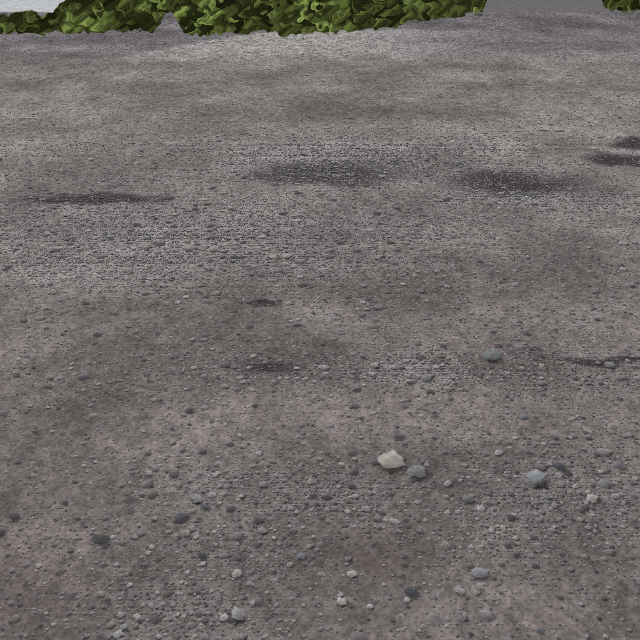
Reproduce this texture procedurally as a Shadertoy shader.

```glsl
// Worn gravel lot in perspective, with potholes, scattered stones and a leafy verge.
#define HORIZON 0.25
#define DEPTH_STRETCH 1.3
#define STONE_FREQ 25.0
#define STONE_LAYERS 6
#define LEAF_FREQ 85.0
#define GRAIN 0.24
#define DIRT vec3(0.445, 0.417, 0.412)
#define ASPHALT vec3(0.43, 0.413, 0.425)
#define PALE_DUST vec3(0.62, 0.605, 0.595)
#define PIT vec3(0.22, 0.205, 0.21)

float hash(vec2 p) {
  vec3 q = fract(p.xyx * vec3(.1031, .103, .0973));
  q += dot(q, q.yzx + 33.33);
  return fract((q.x + q.y) * q.z);
}

float noise(vec2 p) {
  vec2 i = floor(p), f = fract(p);
  f = f * f * (3. - 2. * f);
  return mix(mix(hash(i), hash(i + vec2(1, 0)), f.x),
             mix(hash(i + vec2(0, 1)), hash(i + 1.), f.x), f.y);
}

float fbm(vec2 p) {
  float sum = 0., amp = .5;
  for (int i = 0; i < 5; i++) {
    sum += amp * noise(p);
    p = mat2(1.6, 1.2, -1.2, 1.6) * p + 7.3;
    amp *= .5;
  }
  return sum;
}

// Soft spot: centre in xy, radii in zw
float spot(vec2 p, vec4 s) {
  vec2 d = (p - s.xy) / s.zw;
  return exp(-dot(d, d));
}

// Falls from 1 to 0 across an edge
float below(float v, float edge, float soft) {
  return 1. - smoothstep(edge - soft, edge + soft, v);
}

// One angular lit stone with a shadow beneath; q is in stone radii
void drawStone(inout vec3 col, vec2 q, vec3 tint, float soft, float amount) {
  float turn = tint.x * 70.;
  vec2 r = abs(mat2(cos(turn), sin(turn), -sin(turn), cos(turn)) * q);
  float d = mix(length(q), max(r.x + .35 * r.y, r.y * 1.2), .6);
  d += .5 * (noise(q * 2.2 + tint.xy * 90.) - .5);
  col *= 1. - .42 * amount * below(length(q + vec2(-.2, .5)), .95, .45);
  float light = .93 + .22 * clamp(q.y - .3 * q.x, -1., 1.) + .2 * (noise(q * 3. + turn) - .5);
  col = mix(col, tint * light, below(d, .95, soft) * amount);
}

// One jittered stone per cell, rows shifted to break the grid
void scatterStones(inout vec3 col, vec2 g, float freq, float density, float px) {
  vec2 p = g * freq;
  p.x += hash(vec2(floor(p.y), freq)) * 9.;
  vec2 id = floor(p) + floor(freq) * 3.;
  float rnd = hash(id), radius = mix(.12, .36, hash(id + 5.1));
  vec2 jitter = vec2(hash(id + 31.3), hash(id + 47.9)) - .5;
  vec2 q = (fract(p) - .5 - .35 * jitter) / radius;
  q.y = q.y * 1.2 + .6 * jitter.x * q.x;
  vec3 tint = mix(vec3(.31, .3, .315), vec3(.68, .665, .655), hash(id + 17.7));
  tint += vec3(-.015, 0, .02) * (hash(id + 71.) * 2. - .8);
  drawStone(col, q, tint, clamp(px * freq / radius, .15, .8), .9 * below(rnd, density, .05));
}

// Overlapping leaves from the nearest cell point, split along a midrib
vec3 leaves(vec2 p) {
  p = p * vec2(.75, 1) * LEAF_FREQ + 1.6 * noise(p * 90.);
  float best = 9., shade = 0.;
  for (int k = 0; k < 9; k++) {
    vec2 c = floor(p) + vec2(k % 3 - 1, k / 3 - 1);
    vec2 d = c + vec2(hash(c), hash(c + 9.2)) - p;
    float side = d.x + 1.6 * (hash(c + 3.7) - .5) * d.y;
    float dist = abs(side) + abs(d.y) * .8;
    if (dist < best) { best = dist; shade = hash(c + 21.4) * (side > 0. ? 1. : .7); }
  }
  float light = shade * (1. - .6 * smoothstep(.35, .9, best)) * (.5 + 1.1 * noise(p * .22));
  return mix(vec3(.085, .1, .04), vec3(.4, .45, .23), light);
}

void mainImage(out vec4 fragColor, in vec2 fragCoord) {
  vec2 uv = fragCoord / iResolution.xy;
  float x = uv.x, t = 1. - uv.y, s = (t + HORIZON) / (1. + HORIZON);
  vec2 g = vec2((x - .5) / s, DEPTH_STRETCH / s);
  float broad = fbm(g * vec2(4, 5)), fine = fbm(g * 36. + 11.), grit = fbm(g * vec2(85, 100));
  vec2 w = uv + (vec2(broad, fbm(g * 9. + 4.)) - .5) * vec2(.09, .05) * (.3 + s);

  // Dirt, far asphalt and the pale dusty wedge
  vec3 col = mix(DIRT, vec3(.49, .475, .467), smoothstep(.4, .85, uv.y));
  col = mix(col, ASPHALT, smoothstep(.9, .935, w.y));
  col *= 1. + .55 * (broad - .48);
  float crest = .895 + .06 * smoothstep(.02, .5, x) - .015 * smoothstep(.6, .85, x);
  float wedge = smoothstep(.895, .925, w.y) * below(uv.y, crest, .004);
  wedge *= smoothstep(0., .28, x) * below(x, .68, .14);
  col = mix(col, PALE_DUST, wedge * (.5 + .7 * fine));
  col += .04 * spot(w, vec4(.2, .58, .3, .09));

  // Broad brown stains
  vec4 stains[5] = vec4[5](
    vec4(.5, .835, .28, .016), vec4(.5, .545, .24, .03), vec4(.58, .14, .14, .05),
    vec4(.06, .09, .13, .08), vec4(.87, .428, .22, .018));
  for (int i = 0; i < 5; i++) col *= 1. - vec3(.13, .145, .145) * spot(w, stains[i]);

  // Exposed dark pits, rough-edged
  vec4 pits[8] = vec4[8](
    vec4(.8, .713, .12, .024), vec4(.14, .687, .15, .009), vec4(.97, .75, .07, .011),
    vec4(.99, .776, .045, .01), vec4(.5, .727, .13, .02), vec4(.415, .526, .035, .01),
    vec4(.41, .428, .055, .014), vec4(.96, .436, .1, .007));
  float pit = 0.;
  for (int i = 0; i < 8; i++) pit = max(pit, spot(mix(uv, w, .6), pits[i]));
  col = mix(col, PIT, .85 * smoothstep(.3, 1., pit * (.4 + fine + .6 * grit)));

  // Gravel drifts raise the stone density
  vec4 drifts[8] = vec4[8](
    vec4(.27, .04, .12, .08), vec4(.36, .14, .11, .06), vec4(.48, .235, .16, .045),
    vec4(.62, .42, .32, .025), vec4(.58, .745, .2, .03), vec4(.84, .69, .16, .016),
    vec4(.85, .22, .18, .08), vec4(.3, .62, .4, .06));
  float drift = 0.;
  for (int i = 0; i < 8; i++) drift = max(drift, spot(w, drifts[i]));
  float density = (.17 + .75 * drift) * (.4 + 1.2 * broad) * (.2 + .8 * below(uv.y, .82, .04));
  col += .03 * drift;
  col *= 1. + GRAIN * (1.2 * fine + 1.6 * grit - 1.8 + noise(g * 210.));
  for (int i = STONE_LAYERS - 1; i >= 0; i--)
    scatterStones(col, g, STONE_FREQ * pow(1.45, float(i)), density * (.4 + .15 * float(i)), 1. / (iResolution.y * s));

  // Lone rocks: position, radius, brightness
  vec4 rocks[6] = vec4[6](
    vec4(.612, .281, .022, .63), vec4(.652, .263, .016, .46), vec4(.837, .254, .017, .53),
    vec4(.769, .445, .014, .45), vec4(.157, .159, .013, .32), vec4(.75, .105, .014, .51));
  for (int i = 0; i < 6; i++) {
    vec4 r = rocks[i];
    vec3 tint = r.w * mix(vec3(.98, 1, 1.02), vec3(1.02, .99, .95), step(.6, r.w));
    drawStone(col, (uv - r.xy) / (r.z * vec2(1, .65)), tint, .15, 1.);
  }

  // Wall and leafy verge along the top
  float edge = 1. / iResolution.y;
  float ragged = .014 * noise(vec2(x * 45., 2)) + .01 * noise(uv * 160.) - .012;
  vec3 wall = mix(vec3(.74, .75, .76), vec3(.43, .42, .43), smoothstep(.13, .16, x));
  col = mix(col, wall * (.9 + .2 * fine), below(t, .019, edge));
  float verge = mix(.051, .02, smoothstep(.5, .76, x)) * (1. - .75 * spot(vec2(x, 0), vec4(.265, 0, .016, 1)));
  verge = mix(verge, -.02, smoothstep(.752, .768, x));
  verge = mix(verge, .016, smoothstep(.935, .945, x)) + ragged * .7;
  float top = mix(.02, -.03, smoothstep(.08, .13, x)) + ragged;
  col = mix(col, leaves(uv), below(t, verge, edge) * (1. - below(t, top, edge)));
  fragColor = vec4(col, 1);
}
```
